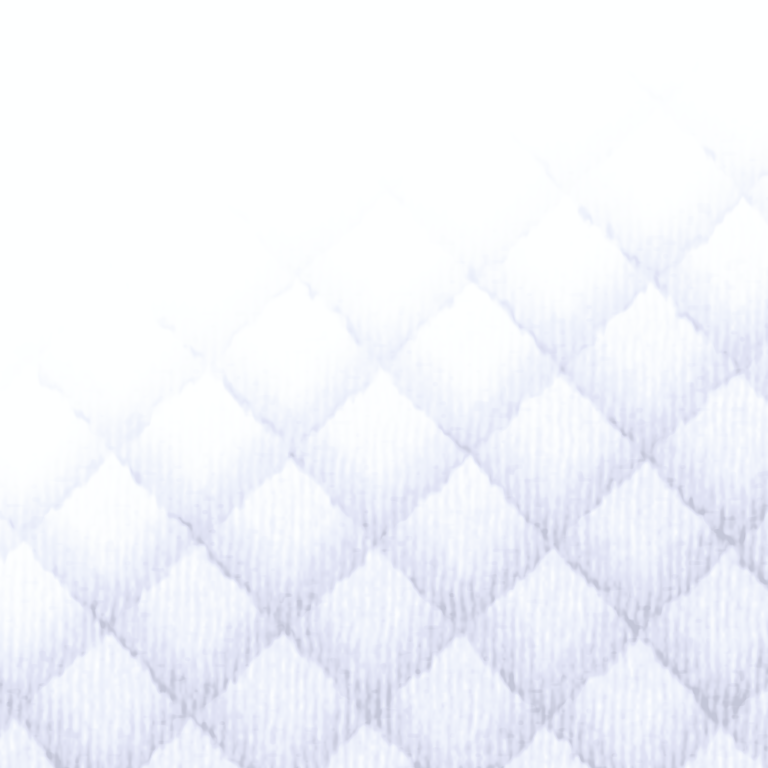
This texture is drawn by a Shadertoy shader. Its source:

```glsl
// Quilted white ribbed cloth: a sheared diamond lattice with soft lower folds
// and broken upper seams, overlaid with fine vertical ribs and fibre noise.
// Bright light washes the upper left out to white.

const float TAU = 6.2831853;
const vec3 LIT    = vec3(0.995, 1.0, 1.0);
const vec3 PALE   = vec3(0.93, 0.945, 0.985);
const vec3 LILAC  = vec3(0.88, 0.89, 0.96);
const vec3 SHADOW = vec3(0.77, 0.78, 0.85);

float hash(vec2 p) {
    return fract(sin(dot(p, vec2(127.1, 311.7))) * 43758.5453);
}

float noise(vec2 p) {
    vec2 i = floor(p), f = fract(p);
    f = f * f * (3.0 - 2.0 * f);
    return mix(mix(hash(i), hash(i + vec2(1, 0)), f.x),
               mix(hash(i + vec2(0, 1)), hash(i + vec2(1, 1)), f.x), f.y);
}

// Lattice coordinates: whole numbers lie on the two families of seams.
vec2 quiltCoords(vec2 p) {
    vec2 q = p - vec2(0.4987, 0.475);
    float v = (q.y - 0.011 * q.x) / 0.2298;
    float u = (q.x + 0.0091 * v) / 0.2311;
    return vec2(v + u, v - u);
}

// Shade grows slowly toward the lower edges and drops sharply past a seam.
vec2 foldShade(vec2 cell) {
    return max(smoothstep(0.52, 0.98, cell), 1.0 - smoothstep(0.0, 0.06, cell));
}

// Narrow crease centred on each seam.
vec2 crease(vec2 cell, float width) {
    vec2 d = min(cell, 1.0 - cell) / width;
    return exp(-d * d);
}

// Vertical knit ribs with slight wander and uneven strength, about zero.
float ribs(vec2 p, float count) {
    float wander = 3.0 * noise(p * vec2(22.0, 26.0));
    float strength = 0.4 + 0.9 * noise(p * vec2(70.0, 28.0) + 5.0);
    return 0.5 * strength * sin(TAU * count * (p.x + 0.03 * p.y) + wander);
}

// Two octaves of short upright fibres, about zero.
float fibres(vec2 p) {
    return 0.55 * noise(p * vec2(150.0, 75.0))
         + 0.45 * noise(p * vec2(260.0, 150.0) + 40.0) - 0.5;
}

void mainImage(out vec4 fragColor, in vec2 fragCoord) {
    vec2 p = fragCoord / iResolution.xy;
    p.y = 1.0 - p.y;

    // Seams wobble with the cloth and fray along the ribs
    vec2 wobble = vec2(noise(p * 38.0), noise(p * 38.0 + 31.0)) - 0.5;
    float fray = noise(p * vec2(150.0, 80.0) + 3.0) - 0.5;
    vec2 cell = fract(quiltCoords(p + 0.009 * wobble + vec2(0.0, 0.011 * fray)));

    // Folds deepen where two lower edges meet
    vec2 shade = foldShade(cell);
    float fold = 0.68 * max(shade.x, shade.y) + 0.32 * shade.x * shade.y;
    vec2 lines = crease(cell, 0.032);
    float seam = max(0.45 * lines.x, lines.y);

    // Exposure falls off toward the lower right
    float depth = p.y + 0.36 * p.x + 0.08 * (noise(p * 5.0) - 0.5);
    float foldLight = smoothstep(0.34, 1.02, depth);
    float tileLight = smoothstep(0.55, 1.08, depth);
    float texture_ = 0.55 * tileLight + 0.45 * fold * foldLight;

    // Fibre detail
    float fleck = smoothstep(0.68, 0.92, noise(p * vec2(90.0, 120.0) + 9.0));
    float broken = smoothstep(0.35, 0.75, noise(p * 50.0 + 17.0));

    float tone = 0.25 * tileLight + 0.43 * fold * foldLight;
    tone += 0.27 * seam * broken * smoothstep(0.30, 0.80, depth);
    tone += 0.30 * ribs(p, 75.0) * texture_;
    tone += 0.46 * fibres(p) * texture_;
    tone += 0.16 * fleck * foldLight * (0.35 + 0.65 * fold);
    tone = clamp(tone, 0.0, 1.0);

    vec3 color = mix(LIT, PALE, smoothstep(0.0, 0.30, tone));
    color = mix(color, LILAC, smoothstep(0.25, 0.50, tone));
    color = mix(color, SHADOW, smoothstep(0.45, 0.92, tone));
    fragColor = vec4(color, 1.0);
}
```
